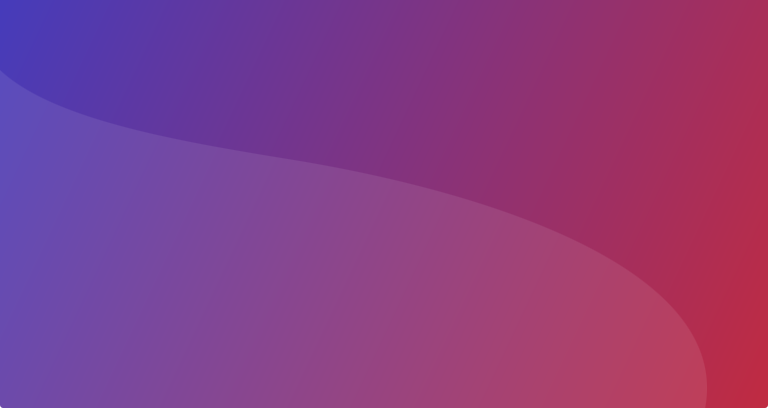
A Shadertoy shader for this background:

```glsl
// Diagonal blue-to-red gradient with a pale translucent wave rising from the lower left.

const vec3 BLUE = vec3(0.272, 0.233, 0.732);
const vec3 RED = vec3(0.755, 0.168, 0.255);
const float VEIL_OPACITY = 0.09;
const float CORNER_RADIUS = 0.008;

vec2 cubicBezier(vec2 a, vec2 b, vec2 c, vec2 d, float t) {
    float s = 1.0 - t;
    return s * s * s * a + 3.0 * s * s * t * b + 3.0 * s * t * t * c + t * t * t * d;
}

// Finds x where a curve that descends steadily reaches height y, by bisection.
float curveX(vec2 a, vec2 b, vec2 c, vec2 d, float y, float tMax) {
    float lo = 0.0, hi = tMax;
    for (int i = 0; i < 20; i++) {
        float mid = 0.5 * (lo + hi);
        if (cubicBezier(a, b, c, d, mid).y < y) lo = mid;
        else hi = mid;
    }
    return cubicBezier(a, b, c, d, 0.5 * (lo + hi)).x;
}

// Right-hand boundary of the wave; y runs downward from the top.
float waveEdge(float y) {
    vec2 joint = vec2(0.3906, 0.3946);
    if (y < joint.y) {
        return curveX(vec2(0.0, 0.1716), vec2(0.0716, 0.299),
                      vec2(0.2474, 0.3505), joint, y, 1.0);
    }
    return curveX(joint, vec2(0.638, 0.473),
                  vec2(0.9206, 0.6495), vec2(0.9206, 0.951), y, 1.15);
}

// Signed distance to a box with rounded corners.
float roundedBox(vec2 p, vec2 halfSize, float radius) {
    vec2 q = abs(p) - halfSize + radius;
    return length(max(q, 0.0)) + min(max(q.x, q.y), 0.0) - radius;
}

// Antialiased coverage of the region where the field is negative.
float coverage(float field, float pixel) {
    return clamp(0.5 - field / max(pixel, 1e-6), 0.0, 1.0);
}

void mainImage(out vec4 fragColor, in vec2 fragCoord) {
    vec2 uv = fragCoord / iResolution.xy;
    uv.y = 1.0 - uv.y;

    // Slanted background gradient
    vec3 color = mix(BLUE, RED, dot(uv, vec2(0.8, 0.2)));

    // Translucent wave
    float wave = uv.x - waveEdge(uv.y);
    color = mix(color, vec3(1.0), VEIL_OPACITY * coverage(wave, fwidth(wave)));

    // Small rounded corners along the bottom, on white
    float aspect = iResolution.x / iResolution.y;
    vec2 p = vec2((uv.x - 0.5) * aspect, uv.y);
    float card = roundedBox(p, vec2(0.5 * aspect, 1.0), CORNER_RADIUS);
    color = mix(vec3(1.0), color, coverage(card, 1.0 / iResolution.y));

    fragColor = vec4(color, 1.0);
}
```
